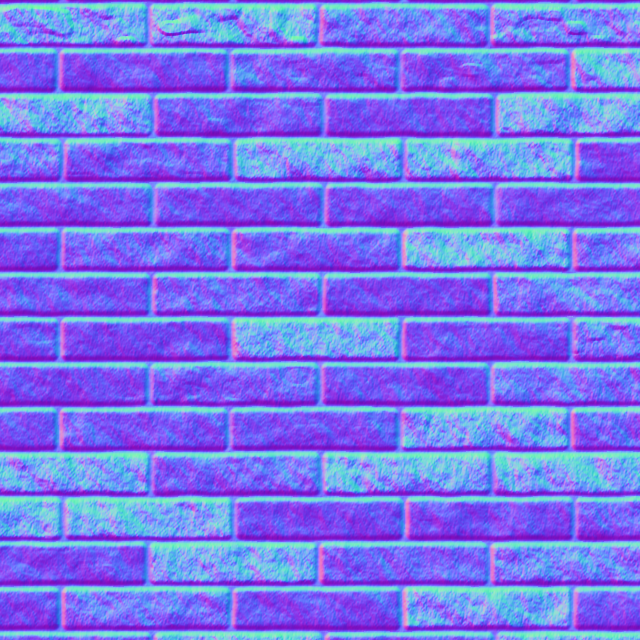
Write a Shadertoy shader that draws this texture map.

```glsl
float hash(vec2 p) {
    vec3 q = fract(vec3(p.xyx) * 0.1031);
    q += dot(q, q.yzx + 33.33);
    return fract((q.x + q.y) * q.z);
}

float noise(vec2 p) {
    vec2 i = floor(p), f = fract(p);
    f = f * f * (3.0 - 2.0 * f);
    return mix(mix(hash(i), hash(i + vec2(1, 0)), f.x),
               mix(hash(i + vec2(0, 1)), hash(i + vec2(1, 1)), f.x), f.y);
}

// Height of the worn brick face: slanted grain plus broad gouges
float relief(vec2 p, float gouge) {
    float height = 0.0, frequency = 24.0;
    vec2 q = mat2(0.8, 0.6, -0.6, 0.8) * p + 7.0;
    for (int i = 0; i < 5; i++) {
        height += noise(q * frequency * vec2(0.8, 1.2)) / frequency;
        frequency *= 1.9;
        q = mat2(0.96, 0.28, -0.28, 0.96) * q + 3.7;
    }
    float dent = smoothstep(0.5, 0.8, noise(p * vec2(30.0, 46.0) + 19.0));
    return height - gouge * 0.018 * dent;
}

void mainImage(out vec4 fragColor, in vec2 fragCoord) {
    vec2 uv = fragCoord / iResolution.xy;
    vec2 cell = vec2(0.2665, 0.0701);

    // Slightly wavy running bond
    vec2 p = uv + 0.0022 * (vec2(noise(uv * 32.0), noise(uv * 27.0 + 50.0)) - 0.5);
    float row = floor((p.y - 0.9954) / cell.y);
    float shift = mix(0.0945, 0.2357, mod(row, 2.0));
    shift += 0.009 * (hash(vec2(row + 60.0, 3.0)) - 0.5);
    vec2 grid = (p - vec2(shift, 0.9954)) / cell;
    vec2 id = floor(grid) + 40.0;
    vec2 local = (fract(grid) - 0.5) * cell;

    // Rounded brick outline and its outward direction
    vec2 halfSize = 0.5 * cell - 0.0043;
    vec2 corner = abs(local) - halfSize + 0.007;
    float dist = length(max(corner, 0.0)) + min(max(corner.x, corner.y), 0.0) - 0.007;
    vec2 outward = min(corner.x, corner.y) > 0.0 ? normalize(corner)
                 : corner.x > corner.y ? vec2(1, 0) : vec2(0, 1);
    outward *= sign(local);
    float face = smoothstep(0.002, -0.004, dist);

    // Each brick has its own lean and roughness
    float light = smoothstep(0.3, 0.9, hash(id));
    float gouge = step(0.68, hash(id + 17.0)) * (0.3 + 0.7 * light);
    vec2 slope = vec2(-0.07, 0.0);
    slope.y += face * mix(-0.46, 0.38, light);
    slope.y += face * 0.3 * pow(abs(local.y) / halfSize.y, 3.0) * sign(local.y);

    // Surface grain from the gradient of the relief
    float e = 0.0009;
    float base = relief(uv, gouge);
    vec2 grain = vec2(relief(uv + vec2(e, 0), gouge),
                      relief(uv + vec2(0, e), gouge)) - base;
    float roughness = mix(0.12, mix(0.24, 0.42, light), face);
    slope += roughness * grain / e * vec2(-0.65, 1.0);

    // Bevels: mirrored across, stronger on the left ends
    float width = dist > 0.0 ? 0.003 : 0.0043;
    float bevel = exp(-dist * dist / (width * width));
    float endStrength = local.x < 0.0 ? mix(0.5, 1.5, hash(id + 31.0)) : 0.65;
    slope += bevel * outward * vec2(-endStrength, 1.4);

    vec3 normal = normalize(vec3(slope, 1.0));
    fragColor = vec4(0.5 + 0.5 * normal, 1.0);
}
```
